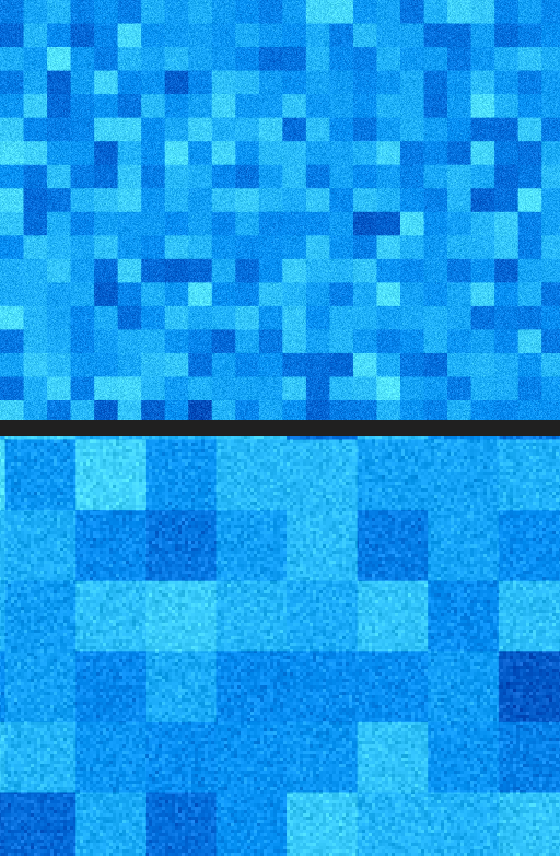
Top: the whole. Bottom: its middle third, enlarged.
Write a Shadertoy shader that draws this background.

```glsl
// Mosaic of square blue tiles with random tones, covered by fine grain.
#define TILES_DOWN 17.85   // tiles per canvas height, counted from the top left
#define GRAINS_DOWN 384.0  // grain specks per canvas height
#define TONE_MEAN 0.62
#define TONE_SPREAD 0.115
#define GRAIN_SPREAD 0.046
#define TILE_SEED 17.0
#define GRAIN_SEED 71.0

const vec3 NAVY  = vec3(0.00, 0.18, 0.62);
const vec3 ROYAL = vec3(0.00, 0.42, 0.85);
const vec3 AZURE = vec3(0.02, 0.56, 0.95);
const vec3 SKY   = vec3(0.12, 0.69, 0.98);
const vec3 CYAN  = vec3(0.34, 0.91, 1.00);

vec3 hash3(vec2 cell, float seed) {
    vec3 p = fract(vec3(cell.xyx + seed) * vec3(0.1031, 0.1030, 0.0973));
    p += dot(p, p.yxz + 33.33);
    return fract((p.xxy + p.yxx) * p.zyx);
}

// Roughly normal value with mean 0 and deviation 1
float bellNoise(vec2 cell, float seed) {
    return 2.0 * (dot(hash3(cell, seed), vec3(1.0)) - 1.5);
}

// Blue ramp, indexed by its green level
vec3 blueRamp(float tone) {
    vec3 c = mix(NAVY, ROYAL, clamp((tone - 0.18) / 0.24, 0.0, 1.0));
    c = mix(c, AZURE, clamp((tone - 0.42) / 0.14, 0.0, 1.0));
    c = mix(c, SKY, clamp((tone - 0.56) / 0.13, 0.0, 1.0));
    return mix(c, CYAN, clamp((tone - 0.69) / 0.22, 0.0, 1.0));
}

vec3 tileColor(vec2 cell) {
    return blueRamp(TONE_MEAN + TONE_SPREAD * bellNoise(cell, TILE_SEED));
}

void mainImage(out vec4 fragColor, in vec2 fragCoord) {
    // Canvas units: height is 1, origin at the top left
    vec2 uv = vec2(fragCoord.x, iResolution.y - fragCoord.y) / iResolution.y;

    // Blend the four tiles around the nearest corner by pixel coverage
    vec2 p = uv * TILES_DOWN;
    vec2 corner = floor(p + 0.5);
    float pixelSize = TILES_DOWN / iResolution.y;
    vec2 cover = clamp((p - corner) / pixelSize + 0.5, 0.0, 1.0);
    vec3 above = mix(tileColor(corner - 1.0), tileColor(corner - vec2(0.0, 1.0)), cover.x);
    vec3 below = mix(tileColor(corner - vec2(1.0, 0.0)), tileColor(corner), cover.x);
    vec3 color = mix(above, below, cover.y);

    // Brightness grain
    color += GRAIN_SPREAD * bellNoise(floor(uv * GRAINS_DOWN), GRAIN_SEED);

    fragColor = vec4(clamp(color, 0.0, 1.0), 1.0);
}
```
